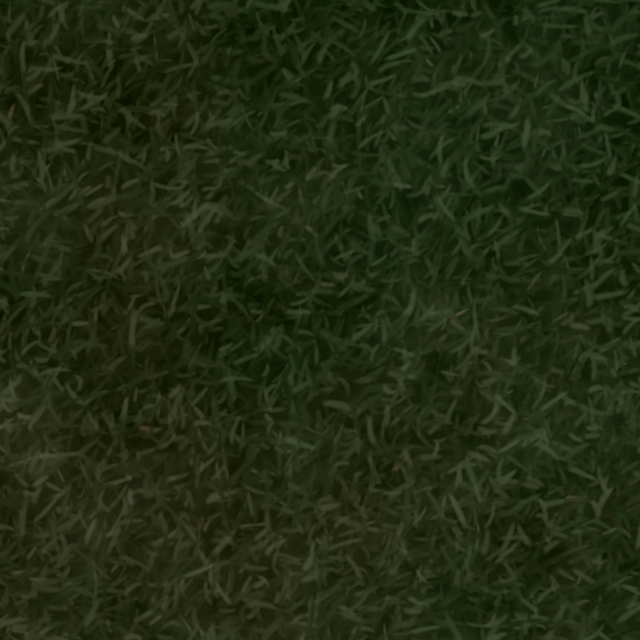
Reproduce this texture procedurally as a Shadertoy shader.

```glsl
// Dim, slightly blurred lawn: soft curved grass blades scattered on jittered grids,
// stacked from shaded undergrowth up to paler tips, over a dark mottled ground.
// Broad noise shifts the turf between lush and dry, and between hollows and tufts.

float hash(vec2 p) {
    return fract(sin(dot(p, vec2(127.1, 311.7))) * 43758.5453);
}

vec2 hash2(vec2 p) {
    return vec2(hash(p), hash(p + 57.3));
}

float noise(vec2 p) {
    vec2 i = floor(p), f = fract(p);
    f = f * f * (3.0 - 2.0 * f);
    return mix(mix(hash(i), hash(i + vec2(1, 0)), f.x),
               mix(hash(i + vec2(0, 1)), hash(i + vec2(1, 1)), f.x), f.y);
}

float fbm(vec2 p) {
    float sum = 0.0, gain = 0.5;
    for (int i = 0; i < 4; i++) {
        sum += gain * noise(p);
        p = mat2(1.6, 1.2, -1.2, 1.6) * p + 7.1;
        gain *= 0.5;
    }
    return sum / 0.94;
}

// Soft coverage of a bent blade that tapers towards both ends
float blade(vec2 p, float angle, float halfLength, float width, float bend) {
    float c = cos(angle), s = sin(angle);
    p = vec2(c * p.x + s * p.y, c * p.y - s * p.x);
    float along = p.x / halfLength;
    float across = abs(p.y - bend * (along * along - 0.4));
    float taper = width * sqrt(max(1.0 - along * along, 0.0)) * (1.0 - 0.35 * along);
    return (1.0 - smoothstep(0.2 * taper, taper + 0.07, across))
         * (1.0 - smoothstep(0.5, 1.0, abs(along)));
}

// Positive where the grass is lush, negative where it is dry
float lushness(vec2 uv) {
    float patches = 2.2 * (fbm(uv * 4.5 + 3.0) - 0.5);
    float slope = 0.9 * (uv.x - 0.5) + 0.6 * (uv.y - 0.5);
    float bareSpot = exp(-90.0 * dot(uv - vec2(0.26, 0.16), uv - vec2(0.26, 0.16)));
    return clamp(patches + slope - 0.7 * bareSpot, -1.0, 1.0);
}

void mainImage(out vec4 fragColor, in vec2 fragCoord) {
    vec2 uv = fragCoord / iResolution.y;
    float lush = lushness(uv);

    // Shaded ground between the blades
    vec3 color = mix(vec3(0.06, 0.10, 0.01), vec3(0.125, 0.155, 0.055), fbm(uv * 38.0));

    // Blade layers, lowest first
    for (int layer = 0; layer < 8; layer++) {
        float height = float(layer) / 7.0;
        vec2 offset = vec2(13.7, 29.3) * float(layer);
        vec2 grid = uv * mix(24.0, 33.0, hash(offset)) + offset;
        vec2 cell = floor(grid);

        for (int y = -1; y <= 1; y++)
        for (int x = -1; x <= 1; x++) {
            vec2 id = cell + vec2(x, y);
            vec2 place = hash2(id);
            vec2 shape = hash2(id + 113.0);
            vec2 look = hash2(id + 271.0);

            float angle = 0.9 + 2.7 * (shape.x - 0.5) + 1.2 * (noise(id * 0.15) - 0.5);
            float mask = blade(grid - id - place, angle, mix(0.35, 0.92, shape.y),
                               mix(0.06, 0.15, look.x), 0.35 * (place.x - 0.5));

            // Pale tips are rare, dark and middling greens common
            float tone = clamp(look.y * look.y * 0.9 + 0.1 + 0.15 * height, 0.0, 1.0);
            vec3 bladeColor = mix(vec3(0.08, 0.12, 0.018), vec3(0.24, 0.28, 0.172), tone);
            bladeColor += (shape.y - 0.5) * vec3(-0.02, 0.01, -0.01);

            // Occasional withered straw
            float straw = step(0.995 + 0.004 * lush, hash(id + 401.0));
            bladeColor = mix(bladeColor, vec3(0.33, 0.30, 0.22), straw);
            color = mix(color, bladeColor, mask * mix(0.65, 0.8, height));
        }
    }

    // Deepen the shadows and lift the tips about the mean green
    vec3 meanGreen = vec3(0.142, 0.181, 0.076);
    color = meanGreen + 1.12 * (color - meanGreen);

    // Dry turf turns brown, lush turf a little cooler
    color += max(-lush, 0.0) * vec3(0.018, -0.007, 0.003)
           + max(lush, 0.0) * vec3(-0.018, 0.0, 0.001);

    // Hollows and tufts at several sizes, with a slightly paler lower edge
    float relief = 0.075 * (fbm(uv * 6.0 + 11.0) - 0.5) + 0.07 * (fbm(uv * 19.0 + 31.0) - 0.5);
    color += relief - 0.024 * (uv.y - 0.5);
    color += 0.025 * (fbm(uv * 75.0) - 0.5);
    fragColor = vec4(clamp(color, 0.0, 1.0), 1.0);
}
```
